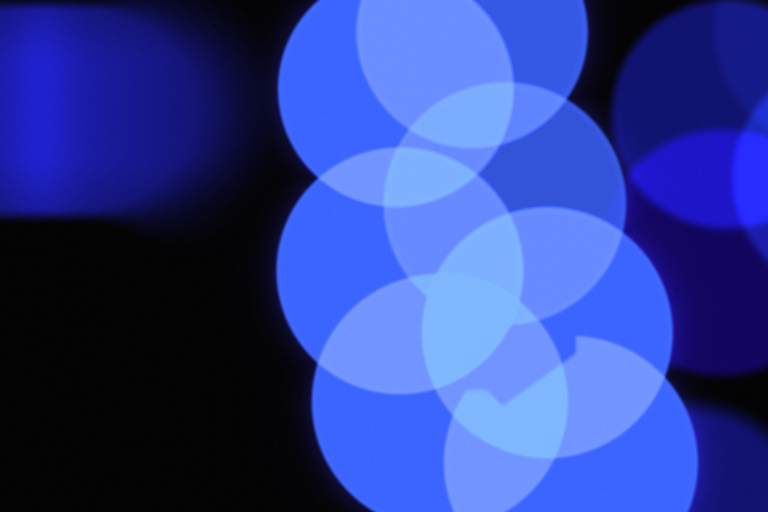
This background is drawn by a WebGL 2 fragment shader. Its source:

```glsl
#version 300 es
precision highp float;
// Overlapping blue bokeh discs on black, with dim out-of-focus lights at both sides.

uniform vec2 u_resolution;
out vec4 outColor;

// Lengths are in canvas heights.
const vec3 BACKGROUND = vec3(0.014, 0.013, 0.018);
const vec3 ONE_LAYER = vec3(0.235, 0.395, 1.0);
const vec3 TWO_LAYERS = vec3(0.445, 0.58, 1.0);
const vec3 THREE_LAYERS = vec3(0.50, 0.72, 1.0);
const vec3 HALO = vec3(0.05, 0.04, 0.22);
const vec3 SIDE_GLOW = vec3(0.085, 0.09, 0.60);
const float BRIGHT_BLUR = 0.005;
const float DIM_BLUR = 0.014;
const float RIM_WIDTH = 0.006;
const float RIM_GAIN = 0.06;
const float GRAIN = 0.008;

// Bright discs: centre, radius, strength. The last one is notched.
const int BRIGHT_COUNT = 7;
const vec4 BRIGHT[BRIGHT_COUNT] = vec4[](
    vec4(0.773, 0.826, 0.230, 1.0),
    vec4(0.922, 0.937, 0.226, 0.86),
    vec4(0.986, 0.602, 0.237, 0.80),
    vec4(0.781, 0.471, 0.241, 1.0),
    vec4(1.069, 0.350, 0.245, 1.0),
    vec4(0.859, 0.215, 0.250, 1.0),
    vec4(1.115, 0.096, 0.248, 1.0));

// Dim discs: centre, radius, blur factor; with their colours.
const int DIM_COUNT = 5;
const vec4 DIM[DIM_COUNT] = vec4[](
    vec4(1.418, 0.777, 0.223, 1.0),
    vec4(1.410, 0.506, 0.240, 1.0),
    vec4(1.662, 0.652, 0.230, 0.9),
    vec4(1.621, 0.941, 0.225, 1.0),
    vec4(1.348, -0.025, 0.232, 2.0));
const vec3 DIM_COLOR[DIM_COUNT] = vec3[](
    vec3(0.050, 0.060, 0.42),
    vec3(0.055, 0.010, 0.35),
    vec3(0.040, 0.090, 0.30),
    vec3(0.020, 0.030, 0.10),
    vec3(0.055, 0.055, 0.42));

float hash(vec2 p) {
    return fract(sin(dot(p, vec2(12.9898, 78.233))) * 43758.5453);
}

// 1 inside (negative distance), 0 outside.
float coverage(float d, float blur) {
    return 1.0 - smoothstep(-blur, blur, d);
}

// Mask of the bite taken from the upper left of the lowest disc.
float notch(vec2 p) {
    float edge = 0.238 - 0.029 * smoothstep(0.945, 0.985, p.x)
               + 0.72 * max(p.x - 0.985, 0.0);
    return coverage(edge - p.y, 0.008) * coverage(p.x - 1.125, 0.006);
}

// Horizontally smeared light, softer towards its right end.
vec3 sideGlow(vec2 p) {
    vec2 nearest = vec2(clamp(p.x, -0.2, 0.26), 0.785);
    float blur = mix(0.018, 0.11, smoothstep(0.18, 0.42, p.x));
    float mask = coverage(distance(p, nearest) - 0.207, blur);
    float fade = 1.0 - 0.3 * smoothstep(0.15, 0.45, p.x);
    float band = (p.x - 0.08) / 0.07;
    float vertical = 1.0 - 0.25 * smoothstep(0.08, 0.22, abs(p.y - 0.785));
    return SIDE_GLOW * mask * vertical * (fade + 0.32 * exp(-band * band));
}

// Colour for a fractional number of stacked layers.
vec3 layerColor(vec3 base, float layers) {
    vec3 c = mix(base, ONE_LAYER, clamp(layers, 0.0, 1.0));
    c = mix(c, TWO_LAYERS, clamp(layers - 1.0, 0.0, 1.0));
    return mix(c, THREE_LAYERS, clamp(layers - 2.0, 0.0, 1.0));
}

void main() {
    vec2 p = gl_FragCoord.xy / u_resolution.y;
    p.x += 0.5 * (1.5 - u_resolution.x / u_resolution.y);
    float pixel = 1.0 / u_resolution.y;

    // Dim lights
    vec3 color = BACKGROUND + sideGlow(p);
    for (int i = 0; i < DIM_COUNT; i++) {
        float d = distance(p, DIM[i].xy) - DIM[i].z;
        color += DIM_COLOR[i] * coverage(d, DIM_BLUR * DIM[i].w);
    }

    // Bright stack: layers, rims and nearest outline
    float layers = 0.0;
    float rim = 0.0;
    float outline = 1.0;
    for (int i = 0; i < BRIGHT_COUNT; i++) {
        vec4 disc = BRIGHT[i];
        float d = distance(p, disc.xy) - disc.z;
        float keep = i == BRIGHT_COUNT - 1 ? 1.0 - notch(p) : 1.0;
        float r = (d + RIM_WIDTH) / RIM_WIDTH;
        layers += disc.w * keep * coverage(d, max(BRIGHT_BLUR, pixel));
        rim += keep * exp(-r * r);
        outline = min(outline, d);
    }
    color += HALO * exp(-max(outline, 0.0) / 0.022);
    color = layerColor(color, layers + RIM_GAIN * rim);

    // Fine grain
    color += GRAIN * (hash(floor(p * 342.0)) - 0.5);
    outColor = vec4(clamp(color, 0.0, 1.0), 1.0);
}
```
